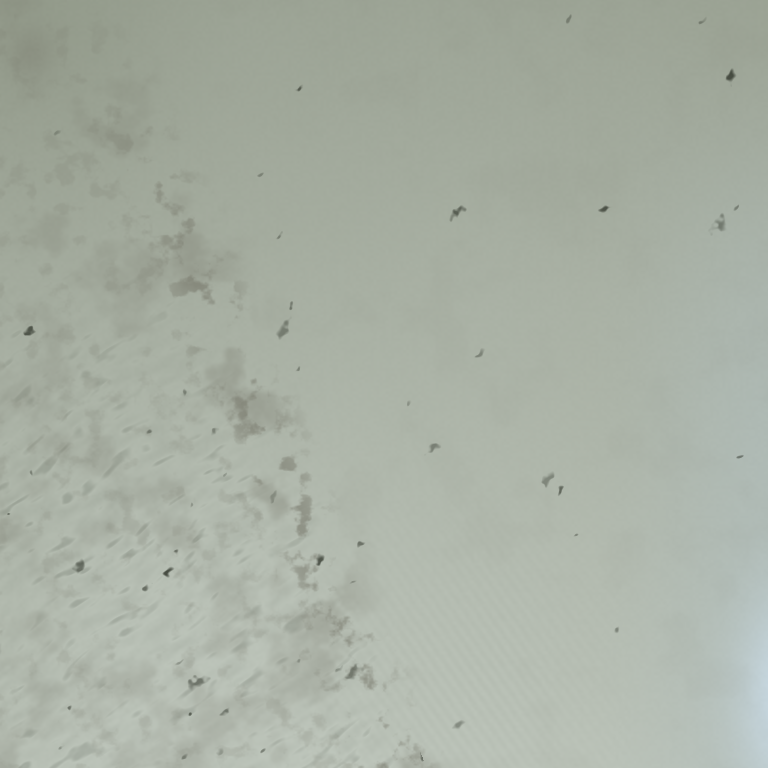
Give the GLSL for this texture, as a WebGL 1 fragment shader.

```glsl
precision highp float;
// A pale grey-green worn surface with soft light, fine creases, stains and dark specks.
uniform vec2 u_resolution;

const vec3 SHADE = vec3(0.59, 0.62, 0.56);
const vec3 LIGHT = vec3(0.72, 0.75, 0.708);
const vec3 COOL = vec3(0.69, 0.745, 0.745);
const vec3 GLARE = vec3(0.80, 0.87, 0.92);
const vec3 STAIN = vec3(0.46, 0.46, 0.41);
const vec3 SPECK = vec3(0.20, 0.22, 0.18);

float hash(vec2 p) {
  return fract(sin(dot(p, vec2(127.1, 311.7))) * 43758.55);
}

float noise(vec2 p) {
  vec2 i = floor(p), f = fract(p);
  f = f * f * (3.0 - 2.0 * f);
  return mix(mix(hash(i), hash(i + vec2(1.0, 0.0)), f.x),
             mix(hash(i + vec2(0.0, 1.0)), hash(i + 1.0), f.x), f.y);
}

float fbm(vec2 p) {
  float sum = 0.0, amp = 0.5;
  for (int i = 0; i < 4; i++) {
    sum += amp * noise(p);
    p = p * 2.03 + 17.3;
    amp *= 0.5;
  }
  return sum / 0.9375;
}

vec2 rotate(vec2 p, float angle) {
  float c = cos(angle), s = sin(angle);
  return vec2(c * p.x + s * p.y, c * p.y - s * p.x);
}

float blob(vec2 p, vec2 centre, vec2 size) {
  vec2 d = (p - centre) / size;
  return exp(-dot(d, d));
}

// One ragged speck in some cells of a jittered grid.
float specks(vec2 p, float cells, float radius, float chance, float seed) {
  vec2 id = floor(p * cells);
  vec2 key = id + seed;
  vec2 centre = (id + 0.2 + 0.6 * vec2(hash(key), hash(key + 7.7))) / cells;
  vec2 d = rotate(p - centre, 0.4 + hash(key + 3.1));
  float size = radius * mix(0.5, 1.0, hash(key + 5.3));
  vec2 ragged = vec2(noise(p * 150.0 + seed), noise(p * 150.0 + 40.0)) - 0.5;
  float dist = length(d * vec2(0.8, 1.5) + ragged * size * 1.5);
  float soft = max(size * 0.7, 1.5 / u_resolution.y);
  float shape = 1.0 - smoothstep(size - soft, size + 0.3 * soft, dist);
  return shape * step(hash(key + 9.9), chance) * mix(0.35, 1.0, hash(key + 1.9));
}

// Short oblique wrinkles, bent a little by slow noise.
float creases(vec2 p) {
  vec2 bent = p + 0.025 * vec2(noise(p * 7.0), noise(p * 7.0 + 30.0));
  vec2 q = rotate(bent, 0.6);
  float broad = noise(q * vec2(32.0, 95.0));
  float fine = noise(q * vec2(60.0, 170.0) + 11.0);
  return 0.65 * broad + 0.35 * fine - 0.5;
}

void main() {
  vec2 p = gl_FragCoord.xy / u_resolution;

  // Broad light: dim above, brighter below, darkest at the upper left.
  float tone = 1.09 - 0.92 * p.y + 0.12 * (fbm(p * 3.0) - 0.5);
  tone -= 0.26 * blob(p, vec2(0.0, 0.95), vec2(0.25, 0.3));
  tone -= 0.14 * blob(p, vec2(-0.02, 0.1), vec2(0.12, 0.4));
  tone += 0.10 * blob(p, vec2(0.28, 0.22), vec2(0.2, 0.2));
  vec3 color = mix(SHADE, LIGHT, clamp(tone, -0.15, 1.08));

  // Cool light along the right edge.
  float cool = smoothstep(0.75, 1.05, p.x) * (1.0 - smoothstep(0.4, 1.0, p.y));
  color = mix(color, COOL, 0.6 * cool);
  color = mix(color, GLARE, 0.9 * blob(p, vec2(1.03, 0.09), vec2(0.065, 0.13)));

  // Wrinkled skin at the lower left, fine ruled lines at the lower middle.
  float trail = 0.52 - 0.4 * p.y;
  float lower = 1.0 - smoothstep(0.35, 0.75, p.y);
  float left = 1.0 - smoothstep(trail - 0.08, trail + 0.08, p.x);
  float crease = creases(p);
  color += lower * left * (0.06 * crease - 0.10 * smoothstep(0.16, 0.42, crease));
  float ruled = sin(rotate(p, -0.95).y * 520.0 + 2.0 * noise(p * 6.0));
  color += 0.007 * ruled * blob(p, vec2(0.6, 0.1), vec2(0.17, 0.2));

  // Smudges gather along a slanting trail and thin out elsewhere.
  float nearTrail = exp(-pow((p.x - trail) / 0.045, 2.0)) * (1.0 - smoothstep(0.6, 1.0, p.y));
  float cloud = smoothstep(0.52, 0.78, fbm(p * 17.0 + 5.0));
  float scuff = smoothstep(0.56, 0.78, fbm(p * 48.0 + 21.0));
  float worn = 0.07 + 0.22 * left + 0.35 * nearTrail;
  color = mix(color, STAIN, worn * cloud * 0.6);
  color = mix(color, STAIN, scuff * (0.5 * nearTrail + 0.16 * left));
  color = mix(color, STAIN, 0.3 * blob(p, vec2(0.04, 0.93), vec2(0.03, 0.035)));

  // Sparse large specks everywhere, small ones mostly on the left.
  float dirt = specks(p, 6.0, 0.011, 0.36, 2.0);
  dirt = max(dirt, 0.75 * specks(p, 9.0, 0.006, 0.18, 31.0));
  dirt = max(dirt, 0.8 * specks(p, 19.0, 0.0055, 0.25 * left * lower, 57.0));
  color = mix(color, SPECK, 0.85 * dirt);

  // Faint grain.
  color += 0.008 * (noise(p * 260.0) - 0.5);
  gl_FragColor = vec4(color, 1.0);
}
```
